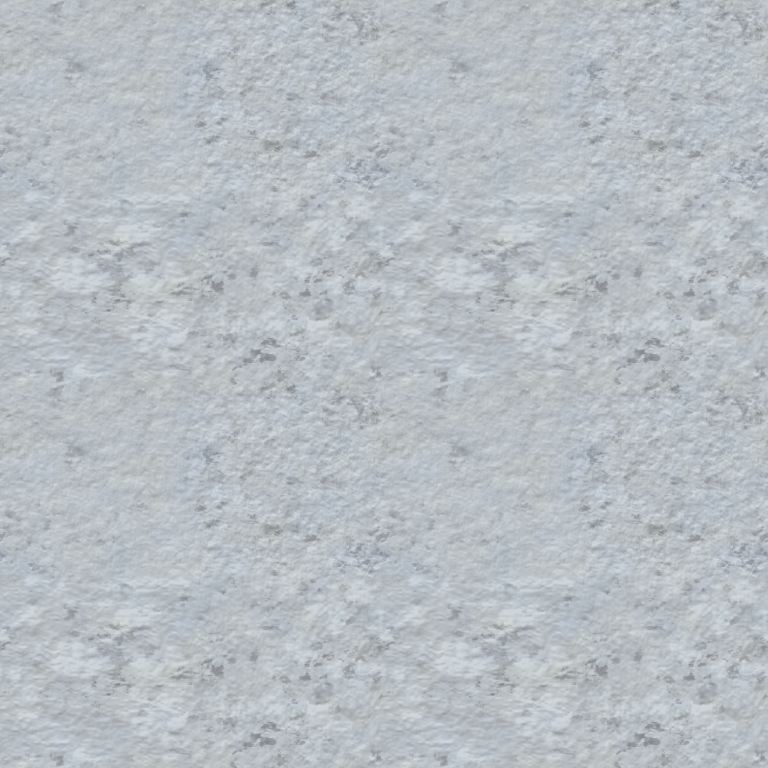
A WebGL 2 fragment shader for this texture:

```glsl
#version 300 es
precision highp float;
// Pale blue-grey weathered plaster, laid as two by two identical tiles.
// Each tile blends four kinds of roughness, one per quarter, from wrapping
// value noise lit from above, cellular crumbs and clusters of small pits.

uniform vec2 u_resolution;
out vec4 fragColor;

const float REPEATS = 2.0;
const float TAU = 6.2831853;
const vec3 SHADOW = vec3(0.60, 0.62, 0.64);
const vec3 CHALK = vec3(0.75, 0.78, 0.80);
const vec3 WARM_SHIFT = vec3(0.035, 0.015, -0.03);

// Pitted patches inside a tile: centre and radius
const vec3 PATCHES[8] = vec3[8](
  vec3(0.56, 0.80, 0.06), vec3(0.68, 0.72, 0.08),
  vec3(0.92, 0.95, 0.05), vec3(0.27, 0.20, 0.07),
  vec3(0.30, 0.33, 0.07), vec3(0.90, 0.27, 0.10),
  vec3(0.71, 0.08, 0.09), vec3(0.93, 0.56, 0.07));

vec2 hash2(vec2 cell, vec2 period, float seed) {
  vec3 q = fract(vec3(mod(cell, period), seed).xyx * vec3(0.1031, 0.1030, 0.0973) + seed * 0.137);
  q += dot(q, q.yzx + 33.33);
  return fract((q.xx + q.yz) * q.zy);
}

// Value noise that wraps after one tile
float valueNoise(vec2 p, vec2 period, float seed) {
  vec2 cell = floor(p * period);
  vec2 f = fract(p * period);
  f = f * f * (3.0 - 2.0 * f);
  float a = hash2(cell, period, seed).x;
  float b = hash2(cell + vec2(1, 0), period, seed).x;
  float c = hash2(cell + vec2(0, 1), period, seed).x;
  float d = hash2(cell + vec2(1, 1), period, seed).x;
  return mix(mix(a, b, f.x), mix(c, d, f.x), f.y) - 0.5;
}

float layeredNoise(vec2 p, vec2 period, float seed) {
  float sum = 0.0, weight = 0.5;
  for (int i = 0; i < 4; i++) {
    sum += weight * valueNoise(p, period, seed + float(i));
    period = period * 2.0 - 1.0;
    weight *= 0.7;
  }
  return sum;
}

// Distance to the nearest scattered crumb, in cells
float cellular(vec2 p, vec2 period, float seed) {
  vec2 cell = floor(p * period);
  vec2 f = fract(p * period);
  float nearest = 2.0;
  for (int y = -1; y <= 1; y++) {
    for (int x = -1; x <= 1; x++) {
      vec2 o = vec2(x, y);
      nearest = min(nearest, length(o + hash2(cell + o, period, seed) - f));
    }
  }
  return nearest;
}

// Wrapping square wave with soft flanks: 1 in the first half, 0 in the second
float firstHalf(float x, float softness) {
  return smoothstep(-softness, softness, sin(TAU * x));
}

float pittedArea(vec2 p) {
  float area = 0.0;
  for (int i = 0; i < 8; i++) {
    vec2 d = fract(p - PATCHES[i].xy + 0.5) - 0.5;
    d.y *= 1.3;
    area += exp(-dot(d, d) / (PATCHES[i].z * PATCHES[i].z));
  }
  return min(area, 1.0);
}

// Surface height: fine grain above, lumps below, slightly drawn out at left
float surfaceHeight(vec2 p, float lower, float left) {
  float grain = layeredNoise(p, vec2(27, 34), 3.0);
  float streaks = layeredNoise(p, vec2(13, 23), 11.0);
  float lumps = layeredNoise(p, vec2(17, 20), 19.0);
  return mix(grain, mix(lumps, streaks, left) * 1.15, lower * 0.85);
}

void main() {
  vec2 p = fract(gl_FragCoord.xy / u_resolution * REPEATS);

  // Ragged borders between the quarters
  vec2 wobble = vec2(valueNoise(p, vec2(26), 31.0), valueNoise(p, vec2(29), 37.0));
  float left = firstHalf(p.x + 0.02 * wobble.x, 0.12);
  float lower = firstHalf(p.y + 0.03 * wobble.y, 0.14);
  vec2 q = p + 0.007 * wobble;

  // Relief lit from above
  float height = surfaceHeight(q, lower, left);
  float relief = height - surfaceHeight(q + vec2(-0.003, 0.006), lower, left);
  float roughness = mix(mix(1.0, 0.7, left), 1.15, lower);
  float tone = 0.84 + (relief * 1.5 + height * 0.45) * roughness;

  // Broad mottling and scaly crumbs
  float mottle = layeredNoise(p, vec2(7, 9), 43.0);
  float scales = cellular(q, vec2(44, 54), 53.0);
  tone += mottle * 0.3 + (0.42 - scales) * mix(0.42, 0.25, left) * (1.0 - 0.3 * lower);

  // Small dark pits gather in clusters, chalky lumps in the lower left
  float cluster = smoothstep(-0.05, 0.3, layeredNoise(p, vec2(11, 15), 83.0));
  cluster = min(cluster + 0.7 * pittedArea(p), 1.0);
  float pits = smoothstep(0.0, 0.24, layeredNoise(q, vec2(33, 47), 61.0) - 0.3 * height);
  tone -= pits * (0.10 + 0.75 * cluster) * roughness;
  tone += smoothstep(0.02, 0.28, height) * lower * mix(0.12, 0.24, left);

  vec3 colour = mix(SHADOW, CHALK, clamp(tone, -0.5, 1.35));
  colour += WARM_SHIFT * layeredNoise(p, vec2(10, 13), 71.0);
  fragColor = vec4(colour, 1.0);
}
```
